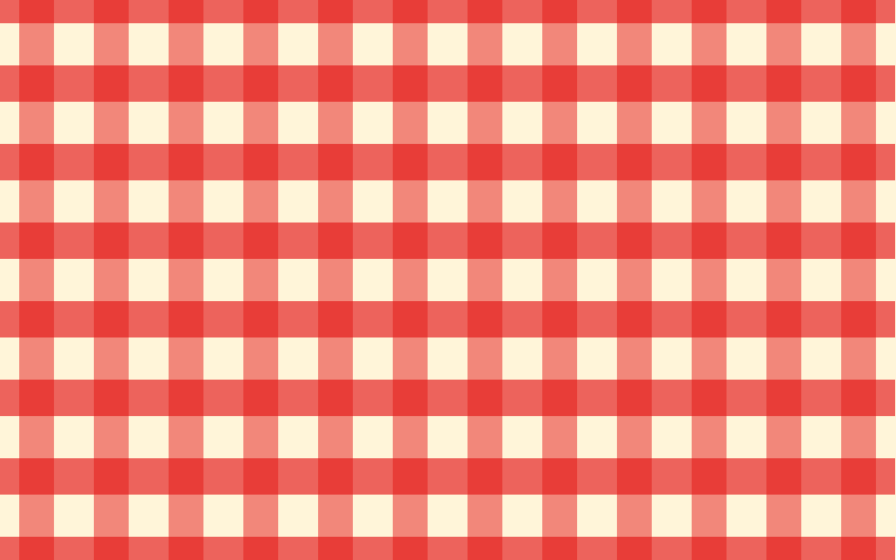
Give the GLSL for this pattern, as a Shadertoy shader.

```glsl
// Woven gingham cloth: upright and level bands cross over a cream ground.
// Each band set is a repeated 1D distance turned into smooth coverage;
// the two coverages then blend four flat thread colours.

const vec3 CREAM      = vec3(1.00, 0.96, 0.85);
const vec3 UPRIGHT    = vec3(0.95, 0.53, 0.48);
const vec3 LEVEL      = vec3(0.93, 0.39, 0.36);
const vec3 CROSSING   = vec3(0.91, 0.24, 0.22);

// Lengths in canvas heights; x is the upright set, y the level set
const vec2 PERIOD     = vec2(0.13344, 0.1403);
const vec2 HALF_WIDTH = vec2(0.0311, 0.0325);
const vec2 CENTRE     = vec2(0.0653, 0.5 + 0.5 * 0.1403);
const float SELVAGE   = 0.0016;

// Signed distance to the nearest band on each axis, negative inside
vec2 bandDistance(vec2 p, vec2 centre, vec2 period, vec2 halfWidth) {
    vec2 cell = fract((p - centre) / period + 0.5) - 0.5;
    return abs(cell) * period - halfWidth;
}

// Fraction of a pixel covered by the inside of a distance field
vec2 coverage(vec2 d, float pixel) {
    return clamp(0.5 - d / pixel, 0.0, 1.0);
}

vec3 weave(vec2 band) {
    vec3 betweenRows = mix(CREAM, UPRIGHT, band.x);
    vec3 alongRows = mix(LEVEL, CROSSING, band.x);
    return mix(betweenRows, alongRows, band.y);
}

void mainImage(out vec4 fragColor, in vec2 fragCoord) {
    float pixel = 1.0 / iResolution.y;
    vec2 p = fragCoord * pixel;

    vec2 d = bandDistance(p, CENTRE, PERIOD, HALF_WIDTH);
    vec3 colour = weave(coverage(d, pixel * 1.15));

    // Thin pale selvage along the right edge
    float edge = iResolution.x * pixel - SELVAGE;
    float selvage = coverage(vec2(edge - p.x), pixel).x;
    colour = mix(colour, CREAM, selvage);

    fragColor = vec4(colour, 1.0);
}
```
